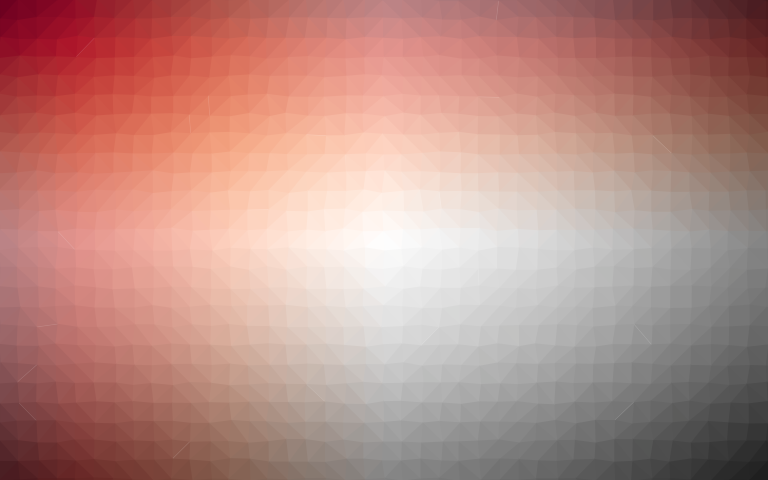
Write a WebGL 2 fragment shader that draws this background.

```glsl
#version 300 es
precision highp float;
uniform vec2 u_resolution;
out vec4 fragColor;

const float ROWS = 25.0;               // mesh cells over the canvas height
const float JITTER = 0.1;              // largest vertex shift, in cells
const vec2 GRID_SHIFT = vec2(-0.04);   // offset of the whole mesh, in cells
const float SEAM_CHANCE = 0.008;       // share of triangles with a pale seam
const float SEAM_STRENGTH = 0.16;
const vec3 WHITE_POINT = vec3(0.9505, 1.0, 1.089);
const int LAST_STOP = 10;
const vec3 RAMP[11] = vec3[11](        // wine red, peach, white, charcoal
  vec3(0.404, 0.000, 0.122), vec3(0.698, 0.094, 0.169),
  vec3(0.839, 0.376, 0.302), vec3(0.957, 0.647, 0.510),
  vec3(0.992, 0.859, 0.780), vec3(1.0), vec3(0.878), vec3(0.729),
  vec3(0.529), vec3(0.302), vec3(0.102));

float hash(vec2 p) {
  vec3 q = fract(p.xyx * vec3(0.1031, 0.1030, 0.0973));
  q += dot(q, q.yzx + 33.33);
  return fract((q.x + q.y) * q.z);
}

float cross2(vec2 a, vec2 b) { return a.x * b.y - a.y * b.x; }

// Conversion between sRGB and CIE Lab
vec3 rgbToLab(vec3 c) {
  vec3 lin = mix(c / 12.92, pow((c + 0.055) / 1.055, vec3(2.4)), step(0.04045, c));
  vec3 xyz = vec3(dot(lin, vec3(0.4125, 0.3576, 0.1804)),
                  dot(lin, vec3(0.2127, 0.7152, 0.0722)),
                  dot(lin, vec3(0.0193, 0.1192, 0.9503))) / WHITE_POINT;
  vec3 f = mix(7.787 * xyz + 0.1379, pow(xyz, vec3(1.0 / 3.0)), step(0.00886, xyz));
  return vec3(116.0 * f.y - 16.0, 500.0 * (f.x - f.y), 200.0 * (f.y - f.z));
}

vec3 labToRgb(vec3 lab) {
  float fy = (lab.x + 16.0) / 116.0;
  vec3 f = vec3(fy + lab.y / 500.0, fy, fy - lab.z / 200.0);
  vec3 xyz = WHITE_POINT * mix((f - 0.1379) / 7.787, f * f * f, step(0.2069, f));
  vec3 lin = clamp(vec3(dot(xyz, vec3(3.2405, -1.5371, -0.4985)),
                        dot(xyz, vec3(-0.9693, 1.8760, 0.0416)),
                        dot(xyz, vec3(0.0556, -0.2040, 1.0572))), 0.0, 1.0);
  return mix(lin * 12.92, 1.055 * pow(lin, vec3(1.0 / 2.4)) - 0.055, step(0.0031, lin));
}

vec3 rampLab(float t) {
  float s = clamp(t, 0.0, 1.0) * float(LAST_STOP);
  int i = min(int(s), LAST_STOP - 1);
  return mix(rgbToLab(RAMP[i]), rgbToLab(RAMP[i + 1]), s - float(i));
}

// Equal blend of the horizontal and vertical ramps
vec3 meshColor(vec2 uv) {
  return labToRgb(mix(rampLab(uv.x), rampLab(uv.y), 0.5));
}

vec2 vertex(vec2 id) {
  vec2 r = vec2(hash(id + 17.0), hash(id + 71.5));
  return id + GRID_SHIFT + (r * 2.0 - 1.0) * JITTER;
}

// Signed distance to the line a-b, positive on the inner side
float edgeDistance(vec2 p, vec2 a, vec2 b) {
  return cross2(b - a, p - a) / length(b - a);
}

// Adds one flat triangle, weighted by its pixel coverage
void addTriangle(inout vec4 sum, vec2 p, vec2 a, vec2 b, vec2 c,
                 vec2 extent, float pixel, float seed) {
  float side = edgeDistance(p, a, b);
  float inside = min(side, min(edgeDistance(p, b, c), edgeDistance(p, c, a)));
  float cover = clamp(0.5 + inside / pixel, 0.0, 1.0);
  if (cover <= 0.0) return;
  vec3 color = meshColor((a + b + c) / (3.0 * extent));
  float seam = 1.0 - smoothstep(0.0, 0.06, abs(side));
  color = mix(color, vec3(1.0), seam * SEAM_STRENGTH * step(seed, SEAM_CHANCE));
  sum += vec4(color, 1.0) * cover;
}

void main() {
  // Cell units, measured from the upper left corner
  float pixel = ROWS / u_resolution.y;
  vec2 p = vec2(gl_FragCoord.x, u_resolution.y - gl_FragCoord.y) * pixel;
  vec2 extent = u_resolution * pixel;
  vec2 home = floor(p - GRID_SHIFT);
  vec4 sum = vec4(0.0);

  for (int j = -1; j <= 1; j++) {
    for (int i = -1; i <= 1; i++) {
      vec2 id = home + vec2(i, j);
      vec2 a = vertex(id);
      vec2 b = vertex(id + vec2(1, 0));
      vec2 c = vertex(id + vec2(1, 1));
      vec2 d = vertex(id + vec2(0, 1));

      // Delaunay rule: split along a-c unless angles b and d exceed pi
      float angleSine = dot(a - b, c - b) * cross2(a - d, c - d)
                      + dot(a - d, c - d) * cross2(c - b, a - b);
      if (angleSine < 0.0) {
        vec2 first = a;
        a = b; b = c; c = d; d = first;
      }
      addTriangle(sum, p, a, b, c, extent, pixel, hash(id + 5.3));
      addTriangle(sum, p, a, c, d, extent, pixel, hash(id + 41.7));
    }
  }
  fragColor = vec4(sum.rgb / max(sum.a, 0.001), 1.0);
}
```
